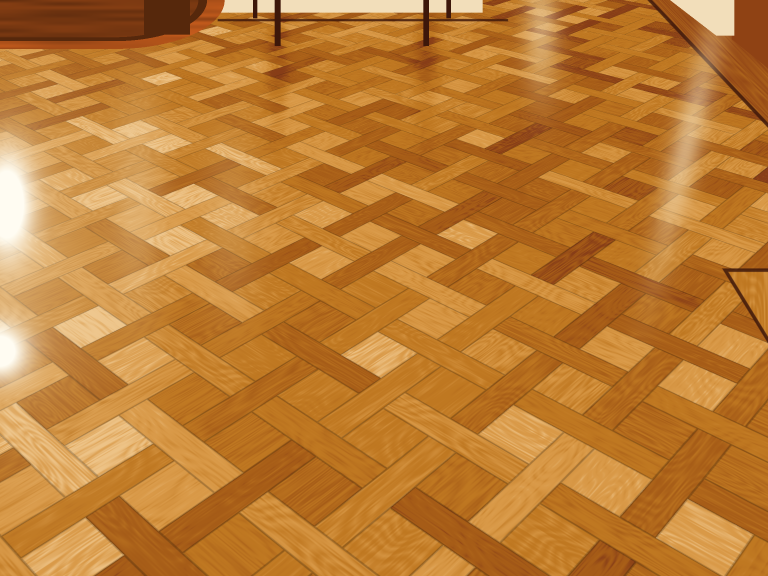
Give the GLSL for this texture, as a Shadertoy shader.

```glsl
// A polished parquet floor in perspective: long planks woven over and under
// around square blocks. Each point is projected onto the floor plane, assigned
// to a wood piece, grained and toned, then lit by soft reflections.

#define SAMPLES 3                      // antialiasing grid per side
#define HORIZON 0.4427                 // height of the horizon above the top edge
#define VANISH vec2(2.257, -1.231)     // x of the two vanishing points
#define PITCH vec2(0.190, 0.206)       // spacing of the blocks on the floor
#define ORIGIN vec2(-1.512, 1.993)     // floor position of one block centre
#define BLOCK_HALF 0.32                // half side of a block, in pitches
#define SEAM 0.010                     // half width of the joints
#define TONE_SPREAD 0.66               // variation between pieces
#define GRAIN 0.26                     // strength of the wood grain

const vec3 CREAM = vec3(0.95, 0.87, 0.73);
const vec3 DARK_WOOD = vec3(0.24, 0.09, 0.04);
const vec3 RED_WOOD = vec3(0.56, 0.26, 0.08);

float hash(vec2 p) {
    vec3 h = fract(p.xyx * 0.1031);
    h += dot(h, h.yzx + 33.33);
    return fract((h.x + h.y) * h.z);
}

float noise(vec2 p) {
    vec2 i = floor(p), f = fract(p);
    f = f * f * (3.0 - 2.0 * f);
    return mix(mix(hash(i), hash(i + vec2(1, 0)), f.x),
               mix(hash(i + vec2(0, 1)), hash(i + vec2(1, 1)), f.x), f.y);
}

float glow(vec2 p, vec2 centre, vec2 radius) {
    vec2 d = (p - centre) / radius;
    return exp(-dot(d, d));
}

// Wood colour from dark (0) to blond (1)
vec3 woodColor(float tone) {
    vec3 c = mix(vec3(0.53, 0.24, 0.09), vec3(0.65, 0.36, 0.09), smoothstep(0.0, 0.19, tone));
    c = mix(c, vec3(0.75, 0.47, 0.13), smoothstep(0.19, 0.49, tone));
    c = mix(c, vec3(0.85, 0.60, 0.28), smoothstep(0.49, 0.77, tone));
    return mix(c, vec3(0.93, 0.76, 0.52), smoothstep(0.77, 1.0, tone));
}

// Grain along q.x: fine fibres plus broad growth rings
float woodGrain(vec2 q, float seed) {
    vec2 offset = vec2(seed * 71.0, seed * 137.0);
    float fibre = noise(q * vec2(4.0, 65.0) + offset);
    float rings = fract(noise(q * vec2(1.3, 5.0) + offset) * 7.0);
    return 0.6 * fibre + 0.4 * abs(2.0 * rings - 1.0) - 0.5;
}

// Woven parquet at floor position p, in pitches
vec3 parquet(vec2 p, float light) {
    vec2 cell = floor(p);
    vec2 start = 0.5 + mod(vec2(cell.y + 1.0, cell.x), 2.0);
    vec2 middle = start + 2.0 * round((p - start) / 2.0);
    vec2 strip = cell + 0.5;
    vec2 plankHalf = vec2(0.5 + BLOCK_HALF, 0.5 - BLOCK_HALF);

    // Try the plank of each direction, otherwise use the block
    vec2 q = vec2(p.x - middle.x, p.y - strip.y), id = vec2(middle.x, strip.y);
    vec2 halfSize = plankHalf;
    float bias = 0.0;
    if (any(greaterThan(abs(q), plankHalf))) {
        q = vec2(p.y - middle.y, p.x - strip.x);
        id = vec2(strip.x, middle.y);
        bias = -0.07;
    }
    if (any(greaterThan(abs(q), plankHalf))) {
        id = round(p);
        q = p - id;
        halfSize = vec2(BLOCK_HALF);
        bias = 0.06;
        if (hash(id + 9.0) > 0.5) q = q.yx;
    }
    float seed = hash(id * 2.0 + 51.0);
    vec2 inset = halfSize - abs(q);
    float joint = 1.0 - smoothstep(0.4 * SEAM, 1.6 * SEAM, min(inset.x, inset.y));
    float tone = 0.47 + TONE_SPREAD * (seed - 0.5) + bias + light + GRAIN * woodGrain(q, seed);
    return woodColor(tone) * (1.0 - 0.22 * joint);
}

vec3 scene(vec2 s) {
    vec2 p = ((s.x - VANISH) / (s.y + HORIZON) - ORIGIN) / PITCH;

    // Broad shading, with dim reflections below the table legs
    float side = abs(s.x - 0.611);
    float light = 0.16 * glow(s, vec2(0.15, 0.5), vec2(0.45, 0.4)) - 0.13 * glow(s, vec2(1.2, 0.15), vec2(0.4, 0.3));
    light -= 0.25 * glow(vec2(side, s.y), vec2(0.129, 0.1), vec2(0.02, 0.12));
    vec3 col = parquet(p, light);

    // Border boards on the right, the corner inlay, and their dark lines
    float border = (s.x - 1.128 - 0.944 * s.y) / 1.375;
    vec2 corner = s - vec2(1.259, 0.469);
    float inlay = max(-corner.y, (corner.y - 1.63 * corner.x) / 1.91);
    float boards = woodGrain(vec2(s.y * 3.0, border * 8.0), floor(border * 25.0) * 0.13);
    if (border > 0.0) col = mix(RED_WOOD, woodColor(0.35), 0.4 + boards);
    if (inlay < 0.0) col = woodColor(0.55 + 0.3 * woodGrain(corner.yx * 5.0, 0.4));
    float topLine = max(abs(s.y - 0.035), abs(s.x - 0.63) - 0.25);
    float line = min(min(abs(border), abs(inlay)), topLine + 0.001);
    col = mix(col, DARK_WOOD, 0.85 * (1.0 - smoothstep(0.002, 0.004, line)));

    // Window reflections: slanted streaks, a soft haze and two hot spots
    float haze = 0.60 * glow(s, vec2(1.25 - 0.23 * s.y, 0.25), vec2(0.028, 0.2));
    haze += 0.50 * glow(s, vec2(0.94, 0.05), vec2(0.03, 0.11));
    haze += 0.28 * glow(s, vec2(0.24, 0.34), vec2(0.045, 0.2));
    haze += 0.20 * glow(s, vec2(0.40, 0.38), vec2(0.05, 0.16));
    haze += 0.38 * glow(s, vec2(0.02, 0.45), vec2(0.17, 0.3));
    col = mix(col, CREAM, min(haze, 0.8));
    float hot = 1.5 * glow(s, vec2(0.012, 0.355), vec2(0.045, 0.09)) + 1.3 * glow(s, vec2(0.0, 0.61), vec2(0.05, 0.05));
    col = mix(col, vec3(1.0, 0.99, 0.95), min(hot, 1.0));

    // Wall, rounded step with its post, door frame and table legs
    if (s.y < 0.022 && abs(s.x - 0.588) < 0.25) col = CREAM;
    float stepEdge = length(vec2(max(s.x - 0.2, 0.0) / 0.19, s.y / 0.085));
    if (stepEdge < 1.0) col = RED_WOOD * (0.8 + 0.3 * noise(s * vec2(9.0, 150.0))) * (stepEdge > 0.8 ? 1.25 : 0.85);
    if (abs(stepEdge - 0.8) < 0.04 || (s.y < 0.06 && abs(s.x - 0.29) < 0.04)) col = RED_WOOD * 0.6;
    if (s.y < 0.12 && s.x > 1.27) col = s.y > 0.068 + 0.8 * (s.x - 1.27) ? col : RED_WOOD;
    if (s.y < 0.062 && s.x > 1.163 + 1.3 * s.y && s.x < 1.275) col = CREAM;
    bool frontLeg = abs(side - 0.129) < 0.005 && s.y < 0.08;
    bool backLeg = abs(side - 0.168) < 0.004 && s.y < 0.032;
    return frontLeg || backLeg ? DARK_WOOD : col;
}

void mainImage(out vec4 fragColor, in vec2 fragCoord) {
    vec3 sum = vec3(0.0);
    for (int i = 0; i < SAMPLES * SAMPLES; i++) {
        vec2 jitter = (vec2(i % SAMPLES, i / SAMPLES) + 0.5) / float(SAMPLES) - 0.5;
        vec2 s = (fragCoord + jitter) / iResolution.y;
        sum += scene(vec2(s.x, 1.0 - s.y));
    }
    fragColor = vec4(sum / float(SAMPLES * SAMPLES), 1.0);
}
```
